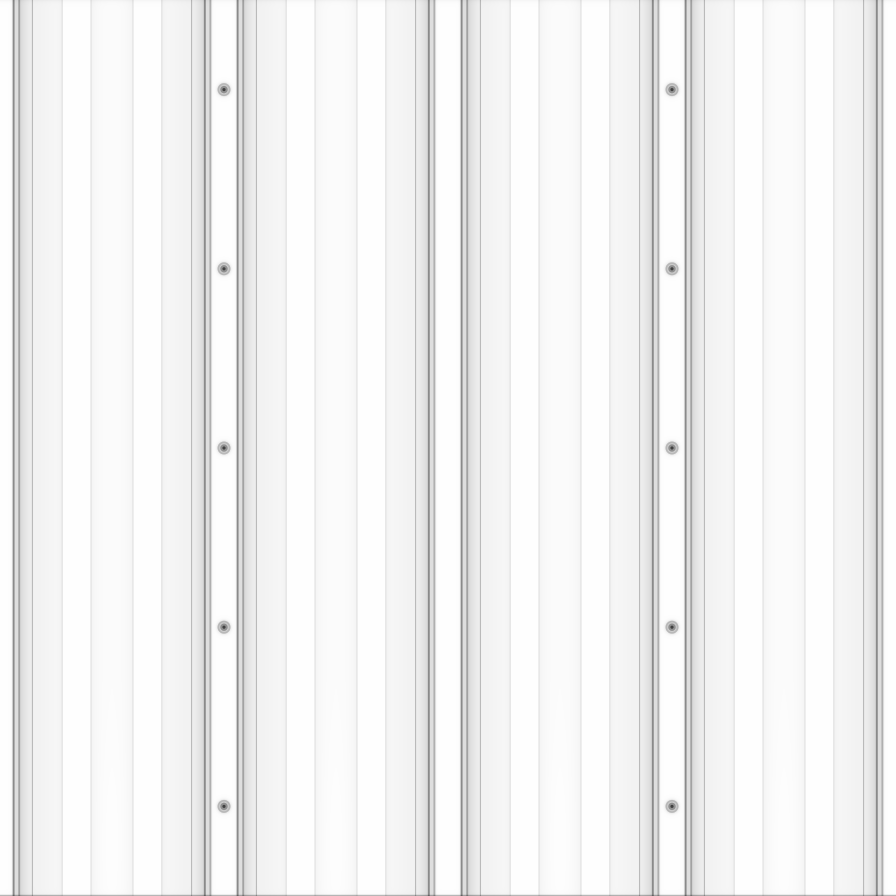
This texture is drawn by a WebGL 1 fragment shader. Its source:

```glsl
precision highp float;
// White ribbed sheet-metal cladding: four raised vertical ribs with stepped flats
// between them, and screws on every second rib. Each shade is a function of the
// distance to the nearest rib, with soft contact shadows and thin crease lines.

uniform vec2 u_resolution;

// Layout, in canvas widths
const float RIB_COUNT = 4.0;
const float SCREW_ROWS = 5.0;
const float CREST_EDGE = 0.0145;  // distances from the rib centre
const float WALL_EDGE = 0.0214;
const float FOOT_EDGE = 0.0362;
const float BEAD_START = 0.0694;
const float BEAD_END = 0.1016;
const float CREASE_WIDTH = 0.0013;
const float WALL_LINE_WIDTH = 0.0021;
const float SCREW_RADIUS = 0.0072;

// Shades of grey
const float CREST_SHADE = 0.995;
const float WALL_SHADE = 0.87;
const float FOOT_DARK = 0.87;
const float FOOT_LIGHT = 0.935;
const float SLOPE_DARK = 0.947;
const float SLOPE_LIGHT = 0.968;
const float BEAD_SHADE = 0.995;
const float PAN_SHADE = 0.986;
const float WALL_LINE_SHADE = 0.54;
const float FOOT_LINE_SHADE = 0.73;
const float CREASE_SHADE = 0.88;
const float SEAM_SHADE = 0.72;

// Antialiased step: 0 below the edge, 1 above it
float past(float edge, float d, float px) {
  return clamp((d - edge) / px + 0.5, 0.0, 1.0);
}

// Share of the pixel covered by a line of the given width
float lineCover(float d, float width, float px) {
  float lo = max(d - 0.5 * px, -0.5 * width);
  float hi = min(d + 0.5 * px, 0.5 * width);
  return clamp((hi - lo) / px, 0.0, 1.0);
}

// Shadow that fades out beyond an edge
float fade(float d, float reach) {
  return exp(-max(d, 0.0) / reach);
}

// Sheet profile; side is -1 left of the rib and +1 right of it
float sheetShade(float d, float side, float px) {
  float crest = CREST_SHADE - 0.10 * fade(CREST_EDGE - d, 0.0011);
  float foot = mix(FOOT_DARK, FOOT_LIGHT, smoothstep(WALL_EDGE, FOOT_EDGE, d));
  float slope = mix(SLOPE_DARK, SLOPE_LIGHT, smoothstep(FOOT_EDGE, BEAD_START, d));
  slope -= 0.025 * fade(BEAD_START - d, 0.003);
  float pan = PAN_SHADE - 0.035 * fade(d - BEAD_END, 0.006);

  float v = mix(crest, WALL_SHADE, past(CREST_EDGE, d, px));
  v = mix(v, foot - 0.08 * fade(d - WALL_EDGE, 0.0016), past(WALL_EDGE, d, px));
  v = mix(v, slope, past(FOOT_EDGE, d, px));
  v = mix(v, BEAD_SHADE, past(BEAD_START, d, px));
  v = mix(v, pan, past(BEAD_END, d, px));

  // The lines either side of the wall differ slightly with its facing
  float innerLine = lineCover(d - CREST_EDGE - 0.0007, WALL_LINE_WIDTH, px);
  float outerLine = lineCover(d - WALL_EDGE, WALL_LINE_WIDTH, px);
  v = mix(v, WALL_LINE_SHADE, innerLine * (0.78 + 0.22 * side));
  v = mix(v, WALL_LINE_SHADE, outerLine * (0.83 - 0.17 * side));

  v = mix(v, FOOT_LINE_SHADE, lineCover(d - FOOT_EDGE, CREASE_WIDTH, px));
  v = mix(v, CREASE_SHADE, lineCover(d - BEAD_START, CREASE_WIDTH, px));
  return mix(v, CREASE_SHADE, lineCover(d - BEAD_END, CREASE_WIDTH, px));
}

// Screw head: washer, darker ring and socket, over a soft halo
float addScrew(float v, float r, float px) {
  v -= 0.10 * fade(r - SCREW_RADIUS, 0.0014);
  v = mix(v, 0.72, 1.0 - past(SCREW_RADIUS, r, px));
  v = mix(v, 0.80, 1.0 - past(0.75 * SCREW_RADIUS, r, px));
  v = mix(v, 0.56, 1.0 - past(0.57 * SCREW_RADIUS, r, px));
  return mix(v, 0.25, 1.0 - past(0.24 * SCREW_RADIUS, r, px));
}

void main() {
  vec2 uv = gl_FragCoord.xy / u_resolution;
  float px = 1.0 / min(u_resolution.x, u_resolution.y);

  // Nearest rib and signed distance to its centre
  float rib = floor(uv.x * RIB_COUNT + 0.5);
  float offset = uv.x - rib / RIB_COUNT;
  float v = sheetShade(abs(offset), offset < 0.0 ? -1.0 : 1.0, px);

  // Faint sheen low on the pans
  float sheen = smoothstep(BEAD_END, 0.125, abs(offset));
  v += 0.008 * sheen * exp(-pow((uv.y - 0.06) / 0.12, 2.0));

  // Screws on odd ribs
  float row = (fract(uv.y * SCREW_ROWS) - 0.5) / SCREW_ROWS;
  if (mod(rib, 2.0) > 0.5) v = addScrew(v, length(vec2(offset, row)), px);

  // Horizontal seam where sheets meet
  v -= 0.04 * fade(1.0 - uv.y, 0.002) + 0.03 * fade(uv.y, 0.002);
  v *= mix(1.0, SEAM_SHADE, lineCover(uv.y - 0.0007, CREASE_WIDTH, px));

  gl_FragColor = vec4(vec3(clamp(v, 0.0, 1.0)), 1.0);
}
```
